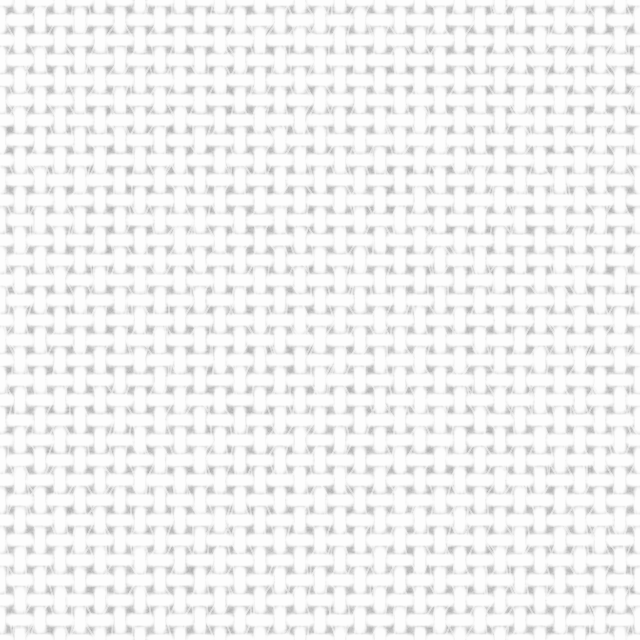
A WebGL 1 fragment shader for this pattern:

```glsl
precision highp float;
// Plain weave of plump white threads: horizontal and vertical crossings alternate
// as superellipses. The gaps between them become soft grey four-pointed stars,
// roughened with wrapped fibre noise and crossed by a few pale stray hairs.

uniform vec2 u_resolution;

const float REPEATS = 32.0;                     // crossings per side, even so it tiles
const vec2 HORIZONTAL_HALF = vec2(0.73, 0.295); // half sizes in crossing units
const vec2 VERTICAL_HALF = vec2(0.29, 0.67);
const float ROUNDNESS = 3.0;                    // superellipse exponent
const float SIZE_JITTER = 0.05;
const float SHADE_START = -0.07;                // soft ramp from thread into gap
const float SHADE_END = 0.14;
const float SHADE_DEPTH = 0.24;
const float SHADE_JITTER = 0.18;
const float FUZZ = 0.045;                       // raggedness of thread edges
const float GRAIN = 0.55;
const float HAIR_WIDTH = 0.022;
const float HAIR_STRENGTH = 0.5;
const vec3 THREAD_COLOR = vec3(0.994);

float hash(vec2 p) {
  vec3 q = fract(vec3(p.xyx) * 0.1031);
  q += dot(q, q.yzx + 33.33);
  return fract((q.x + q.y) * q.z);
}

// Value noise that wraps after a whole number of lattice cells.
float wrappedNoise(vec2 uv, vec2 period) {
  vec2 p = uv * period;
  vec2 i = floor(p);
  vec2 f = fract(p);
  f = f * f * (3.0 - 2.0 * f);
  vec2 a = mod(i, period);
  vec2 b = mod(i + 1.0, period);
  return mix(mix(hash(a), hash(vec2(b.x, a.y)), f.x),
             mix(hash(vec2(a.x, b.y)), hash(b), f.x), f.y);
}

// Approximate distance to the thread lying on top at one crossing.
float threadDistance(vec2 p, vec2 crossing) {
  float isVertical = mod(crossing.x + crossing.y, 2.0);
  vec2 halfSize = mix(HORIZONTAL_HALF, VERTICAL_HALF, isVertical);
  vec2 id = mod(crossing, REPEATS);
  vec2 jitter = vec2(hash(id + 7.0), hash(id + 61.0)) - 0.5;
  halfSize *= 1.0 + SIZE_JITTER * jitter;
  vec2 q = pow(abs(p - crossing) / halfSize + 0.0001, vec2(ROUNDNESS));
  float k = pow(q.x + q.y, 1.0 / ROUNDNESS);
  return (k - 1.0) * min(halfSize.x, halfSize.y);
}

// Thin steep strands crossing a gap; local runs from 0 to 1.
float strayHairs(vec2 local, vec2 id, float pixel) {
  float cover = 0.0;
  for (int n = 0; n < 3; n++) {
    vec2 seed = id + 43.0 * float(n + 2);
    float slope = (hash(seed) - 0.5) * 1.4;
    float offset = 0.2 + 0.6 * hash(seed + 17.0);
    float lean = local.x - offset - slope * (local.y - 0.5);
    float d = abs(lean) * inversesqrt(1.0 + slope * slope);
    float strand = 1.0 - smoothstep(HAIR_WIDTH, HAIR_WIDTH + pixel, d);
    cover = max(cover, strand * step(0.55, hash(seed + 29.0)));
  }
  return cover;
}

void main() {
  vec2 uv = gl_FragCoord.xy / u_resolution;
  vec2 p = uv * REPEATS;
  vec2 cell = floor(p);
  float pixel = REPEATS / min(u_resolution.x, u_resolution.y);

  // Nearest of the four threads around this gap.
  float gap = 10.0;
  for (int y = 0; y < 2; y++) {
    for (int x = 0; x < 2; x++) {
      gap = min(gap, threadDistance(p, cell + vec2(float(x), float(y))));
    }
  }

  // Fibres combed along both thread directions, plus fine grain.
  float fibres = 0.5 * (wrappedNoise(uv, vec2(320.0, 96.0))
                      + wrappedNoise(uv, vec2(96.0, 320.0)));
  float grain = wrappedNoise(uv, vec2(448.0));
  gap += FUZZ * (fibres - 0.5);

  // Shade of the gap, varying from star to star.
  float shade = smoothstep(SHADE_START, SHADE_END + pixel * 0.2, gap);
  shade *= 1.0 + SHADE_JITTER * (hash(cell + 101.0) - 0.5);
  shade *= 1.0 + GRAIN * (0.5 * (fibres + grain) - 0.5);
  shade *= 1.0 - HAIR_STRENGTH * strayHairs(p - cell, cell, pixel);

  gl_FragColor = vec4(THREAD_COLOR - SHADE_DEPTH * shade, 1.0);
}
```
